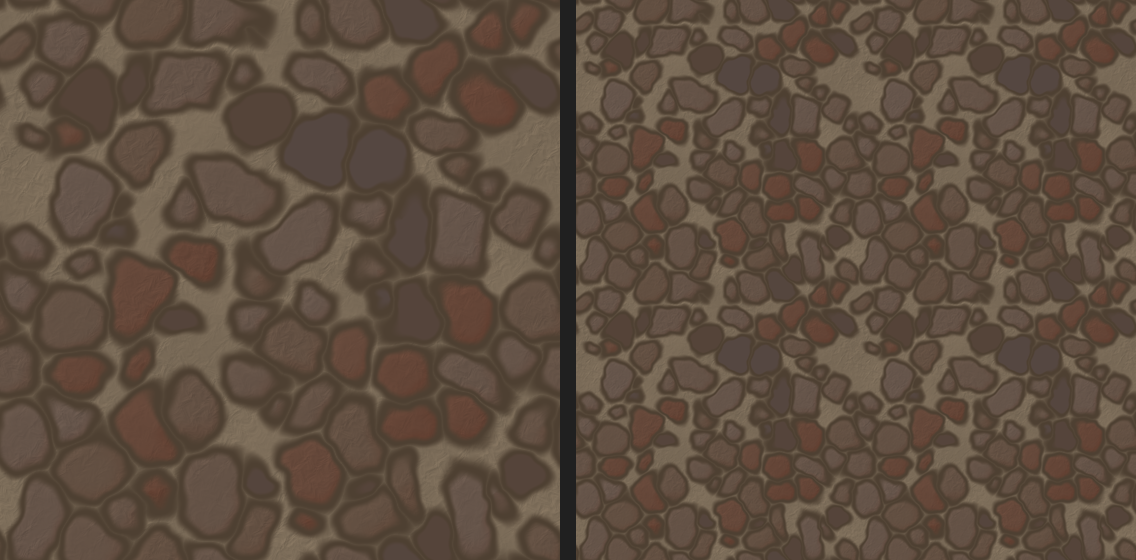
Left, the tile; right, the same tile 2 across and 2 down.
A Shadertoy shader for this texture:

```glsl
// Rounded brown and reddish stones bedded in rough sand, seamlessly tiling.
// Jittered lumpy ellipses on a wrapped grid press against each other like
// Voronoi cells; wrapped cellular noise gives the lit surface grain.

const float TAU = 6.2831853;
const float GRID = 10.0;
const vec2 LIGHT = vec2(-0.7, 0.7);

vec4 hash4(vec2 cell) {
    vec4 h = fract(cell.xyxy * vec4(0.1031, 0.1030, 0.0973, 0.1099) + 0.137);
    h += dot(h, h.wzxy + 33.33);
    return fract((h.xxyz + h.yzzw) * h.zywx);
}

// Distance to the nearest wrapped feature point, in cells
float cellular(vec2 uv, float count) {
    vec2 p = uv * count, base = floor(p);
    float nearest = 4.0;
    for (int j = -1; j <= 1; j++)
    for (int i = -1; i <= 1; i++) {
        vec2 id = base + vec2(i, j);
        vec2 away = id + hash4(mod(id, count) + count).xy - p;
        nearest = min(nearest, dot(away, away));
    }
    return sqrt(nearest);
}

// Whole-number sine layers that bend straight outlines
vec2 wobble(vec2 uv) {
    vec2 a = TAU * uv;
    return 0.006 * sin(a.yx * vec2(6.0, 5.0) + 2.0 * sin(a * 3.0))
         + 0.0018 * sin(a.yx * vec2(19.0, 17.0) + 2.0 * sin(a * 11.0));
}

float grainHeight(vec2 uv) {
    uv += 0.004 * sin(TAU * uv.yx * vec2(23.0, 29.0) + 3.0 * sin(TAU * uv * 9.0));
    return 0.9 * cellular(uv, 34.0) + 0.5 * cellular(uv, 71.0)
         + 0.32 * cellular(uv, 139.0);
}

// Signed edge distance; also returns the stone's id and the offset from its centre
float stones(vec2 uv, out vec2 stoneId, out vec2 fromCentre) {
    vec2 base = floor(uv * GRID);
    float nearest = 1.0, crowd = 0.0, sharpness = 150.0;
    stoneId = base;
    fromCentre = vec2(0.0);
    for (int j = -2; j <= 2; j++)
    for (int i = -2; i <= 2; i++) {
        vec2 id = base + vec2(i, j), wrapped = mod(id, GRID);
        vec4 place = hash4(wrapped), shape = hash4(wrapped + 37.0);
        if (shape.w < 0.07) continue;
        vec2 offset = uv - (id + 0.08 + 0.84 * place.xy) / GRID;

        // Turned, stretched, slightly boxy ellipse with a lumpy radius
        float turn = TAU * place.z, size = mix(0.024, 0.072, place.w);
        float stretch = mix(1.0, 1.5, shape.x * shape.x);
        vec2 q = mat2(cos(turn), sin(turn), -sin(turn), cos(turn)) * offset;
        q = abs(q * vec2(1.0 / stretch, stretch)) / size;
        float angle = atan(offset.y, offset.x);
        float lump = 1.0 + 0.07 * sin(3.0 * angle + TAU * shape.y)
                         + 0.04 * sin(5.0 * angle + TAU * shape.z);
        float radius = pow(pow(q.x, 2.6) + pow(q.y, 2.6), 1.0 / 2.6);
        float dist = (radius / lump - 1.0) * size;

        crowd += exp(-0.5 * sharpness * dist);
        if (dist < nearest) {
            nearest = dist;
            stoneId = wrapped;
            fromCentre = offset;
        }
    }
    // Soft distance to all the other stones rounds the pressed corners
    float others = max(crowd - exp(-0.5 * sharpness * nearest), 1e-5);
    float second = -2.0 / sharpness * log(others);
    float seam = 0.5 * (nearest - second) + 0.004;
    float blend = max(0.012 - abs(nearest - seam), 0.0);
    return max(nearest, seam) + blend * blend / 0.048;
}

void mainImage(out vec4 fragColor, in vec2 fragCoord) {
    vec2 uv = fragCoord / iResolution.xy;
    vec2 stoneId, fromCentre;
    float edge = stones(uv + wobble(uv), stoneId, fromCentre);

    // Grain lit from the upper left, stronger in patches
    float relief = grainHeight(uv) - grainHeight(uv + 0.0016 * LIGHT);
    float patches = 0.75 + 0.35 * sin(TAU * uv.x * 4.0 + 2.0 * sin(TAU * uv.y * 3.0));
    float grain = clamp(relief * patches, -0.25, 0.25);

    // Stone body: brown, grey or red, with some smooth dark ones
    vec4 tint = hash4(stoneId + 71.0);
    vec3 brown = mix(vec3(0.385, 0.31, 0.255), vec3(0.40, 0.335, 0.295), tint.y);
    vec3 red = mix(vec3(0.39, 0.265, 0.21), vec3(0.40, 0.29, 0.235), tint.y);
    vec3 stone = tint.x < 0.27 ? red : brown;
    bool smoothStone = tint.z < 0.17;
    if (smoothStone) {
        stone = mix(vec3(0.335, 0.262, 0.218), vec3(0.335, 0.28, 0.26), tint.w);
    } else {
        float bevel = smoothstep(-0.024, -0.006, edge);
        float facing = dot(normalize(fromCentre + 1e-5), LIGHT);
        stone *= 1.0 + 0.32 * grain + 0.05 * bevel * facing;
        stone += vec3(0.012, -0.008, -0.012) * bevel * max(-facing, 0.0);
    }

    // Sand with a slow drift in tone
    float drift = sin(TAU * (uv.x * 2.0 + uv.y) + 2.0 * sin(TAU * uv.y * 2.0));
    vec3 sand = vec3(0.48, 0.42, 0.345) * (1.0 + 0.025 * drift + 0.38 * grain);

    // Soft dark rim between stone and sand
    vec3 rim = vec3(0.305, 0.25, 0.195);
    float innerWidth = smoothStone ? 0.007 : 0.012;
    vec3 colour = mix(stone, rim, smoothstep(-innerWidth, -0.001, edge));
    colour = mix(colour, sand, smoothstep(0.0, 0.016, edge));
    fragColor = vec4(colour, 1.0);
}
```
